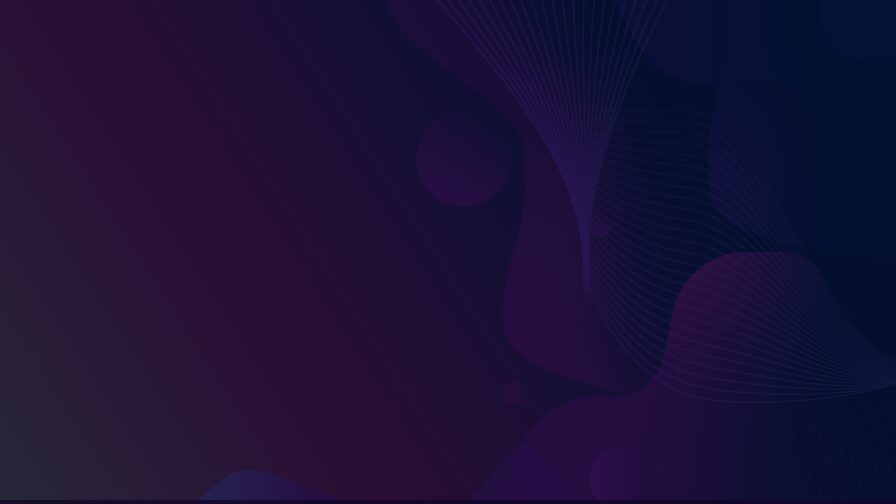
Reproduce this background procedurally as a Shadertoy shader.

```glsl
// Antialiased inside of a signed field (negative inside)
float cover(float d) {
    return clamp(0.5 - d / max(fwidth(d), 1e-4), 0.0, 1.0);
}

// Zero before start, then a power curve reaching one after span
float ramp(float x, float start, float span, float power) {
    return pow(max(x - start, 0.0) / span, power);
}

float roundedBox(vec2 p, vec2 center, vec2 halfSize, float radius) {
    vec2 q = abs(p - center) - halfSize + radius;
    return length(max(q, 0.0)) + min(max(q.x, q.y), 0.0) - radius;
}

float smoothUnion(float a, float b, float k) {
    float h = max(k - abs(a - b), 0.0) / k;
    return min(a, b) - h * h * k * 0.25;
}

// Evenly spaced thin lines at whole values of g
float lines(float g, float pixel) {
    float slope = max(fwidth(g), 1e-4) / pixel;
    float d = abs(fract(g - 0.5) - 0.5) / slope;
    return clamp(0.5 + (0.006 - d) / pixel, 0.0, 1.0);
}

float within(float s) {
    return step(-0.01, s) * step(s, 1.01);
}

vec3 backdrop(vec2 p) {
    float t = p.x - 0.65 * p.y;
    vec3 c = mix(vec3(0.155, 0.155, 0.228), vec3(0.165, 0.05, 0.205), clamp((t + 2.8) / 3.3, 0.0, 1.0));
    c = mix(c, vec3(0.075, 0.06, 0.205), clamp((t - 0.5) / 2.6, 0.0, 1.0));
    return mix(c, vec3(0.012, 0.06, 0.178), clamp((t - 3.1) / 2.1, 0.0, 1.0));
}

void mainImage(out vec4 fragColor, in vec2 fragCoord) {
    // Canvas is 7.68 wide and 4.3 high, y pointing down
    vec2 uv = fragCoord / iResolution.xy;
    vec2 p = vec2(uv.x * 7.68, (1.0 - uv.y) * 4.3);
    float pixel = 4.3 / iResolution.y;
    vec3 indigo = vec3(0.15, 0.06, 0.29);
    vec3 col = backdrop(p);

    // Tall wavy sheet in the middle
    float sheetEdge = 3.32 + 1.18 * smoothstep(0.0, 1.3, p.y)
        - 0.19 * smoothstep(1.6, 2.65, p.y) + ramp(p.y, 2.65, 0.7, 3.0);
    float sheetFade = (1.0 - smoothstep(0.3, 1.7, p.x - sheetEdge)) * (1.0 - smoothstep(4.8, 5.8, p.x));
    float sheetGlow = mix(0.4, 0.75, smoothstep(0.8, 2.8, p.y));
    col = mix(col, vec3(0.165, 0.05, 0.25), cover(sheetEdge - p.x) * sheetFade * sheetGlow);

    // Waves in the upper right
    float topWave = 0.71 - 0.71 * ramp(-p.x, -6.1, 0.82, 3.0) + 0.8 * ramp(p.x, 6.6, 1.08, 1.5);
    vec3 topTint = mix(vec3(0.06, 0.06, 0.23), vec3(0.01, 0.07, 0.195), smoothstep(5.4, 6.9, p.x));
    col = mix(col, topTint, 0.7 * cover(p.y - topWave));
    float sideEdge = 6.2 - 0.13 * smoothstep(0.4, 1.3, p.y) + 0.9 * ramp(p.y, 1.3, 0.82, 5.0);
    vec3 sideTint = mix(vec3(0.065, 0.065, 0.24), vec3(0.015, 0.065, 0.19), smoothstep(6.1, 7.2, p.x));
    col = mix(col, sideTint, cover(sideEdge - p.x) * mix(0.2, 0.8, smoothstep(0.3, 1.6, p.y)));
    float corner = length(p - vec2(7.45, 0.1)) - 0.43;
    col = mix(col, vec3(0.02, 0.075, 0.24), 0.4 * cover(corner));

    // Double lobe in the lower right
    vec2 leaning = p + vec2(0.2 * (p.y - 3.4), 0.0);
    float lower = roundedBox(leaning, vec2(6.96, 4.4), vec2(2.45, 1.02), 0.6);
    float upper = roundedBox(leaning, vec2(6.28, 2.95), vec2(0.66, 0.8), 0.5);
    float lobe = smoothUnion(lower, upper, 0.4);
    float lobeFade = 1.0 - smoothstep(5.4, 7.3, p.x + 0.35 * (p.y - 3.0));
    vec3 lobeTint = mix(vec3(0.2, 0.06, 0.28), vec3(0.145, 0.05, 0.25), smoothstep(2.2, 3.4, p.y));
    col = mix(col, lobeTint, cover(lobe) * lobeFade * 0.9);

    // Spheres, brighter toward the lower left
    float big = length(p - vec2(3.98, 1.35)) - 0.41;
    float bigShade = clamp(0.4 + (p.y - 1.35 - 0.6 * (p.x - 3.98)) * 0.9, 0.0, 1.0);
    col = mix(col, vec3(0.18, 0.05, 0.29), cover(big) * bigShade * 0.85);
    float small = length(p - vec2(4.43, 3.35)) - 0.11;
    col = mix(col, vec3(0.17, 0.05, 0.25), 0.8 * cover(small) * (1.0 - smoothstep(4.3, 4.6, p.x)));
    float tiny = length(p - vec2(5.14, 1.92)) - 0.1;
    col = mix(col, indigo, cover(tiny) * 0.6 * smoothstep(1.8, 2.02, p.y));

    // Hills along the bottom
    float hill = 4.35 - 0.55 * exp(-pow((p.x - 4.5) / 0.36, 2.0));
    col = mix(col, indigo, 0.6 * cover(hill - p.y));
    float ball = length(p - vec2(5.31, 4.08)) - 0.26;
    col = mix(col, vec3(0.19, 0.06, 0.32), cover(ball) * 0.7 * (1.0 - smoothstep(5.0, 5.55, p.x)));
    float spread = p.x < 2.1 ? 0.4 : 0.8;
    float blueHill = 4.4 - 0.39 * exp(-pow((p.x - 2.1) / spread, 2.0));
    vec3 blueTint = mix(vec3(0.15, 0.13, 0.32), vec3(0.14, 0.05, 0.25), smoothstep(1.7, 3.0, p.x));
    col = mix(col, blueTint, 0.9 * cover(blueHill - p.y));

    // Ribbon of crossed lines narrowing from the top edge
    float fanLeft = 3.75 + 1.25 * sin(1.5708 * min(p.y / 2.3, 1.0));
    float fanRight = 5.06 + 0.66 * ramp(-p.y, -2.0, 2.0, 1.6);
    float fan = (p.x - fanLeft) / max(fanRight - fanLeft, 0.03);
    float fanMask = within(fan) * (1.0 - smoothstep(2.0, 2.8, p.y));
    vec3 fanTint = mix(vec3(0.19, 0.1, 0.42), vec3(0.14, 0.11, 0.33), clamp(fan, 0.0, 1.0));
    col = mix(col, fanTint, 0.42 * fanMask * lines(fan * 22.0, pixel));
    float weave = lines(fan * 16.0 + p.y * 4.0, pixel);
    col = mix(col, fanTint, 0.22 * fanMask * smoothstep(0.1, 1.4, p.y) * weave);

    // Net of lines sweeping to the right edge
    float netTop = 0.95 + 2.12 * smoothstep(5.9, 7.75, p.x);
    float netBottom = 3.43 - 1.03 * ramp(-p.x, -6.5, 1.5, 3.0) - 0.15 * ramp(p.x, 6.5, 1.18, 2.0);
    float net = (p.y - netTop) / max(netBottom - netTop, 0.05);
    float netMask = within(net) * smoothstep(4.92, 5.08, p.x) * mix(0.14, 0.36, clamp(net, 0.0, 1.0));
    vec3 netTint = mix(vec3(0.19, 0.1, 0.38), vec3(0.15, 0.15, 0.35), smoothstep(5.0, 6.5, p.x));
    col = mix(col, netTint, netMask * lines(net * 26.0, pixel));

    // Faint upright strands under the net
    float strand = (p.x - 6.3 + 0.25 * (p.y - 3.4)) * 9.0 + 0.8 * sin(p.y * 2.0);
    float strandMask = smoothstep(6.2, 6.9, p.x) * smoothstep(3.35, 3.5, p.y);
    col = mix(col, vec3(0.1, 0.1, 0.3), 0.2 * strandMask * lines(strand, pixel));

    // Dark rim at the bottom
    col = mix(col, vec3(0.06, 0.02, 0.14), 0.7 * cover(4.265 - p.y));
    fragColor = vec4(col, 1.0);
}
```
